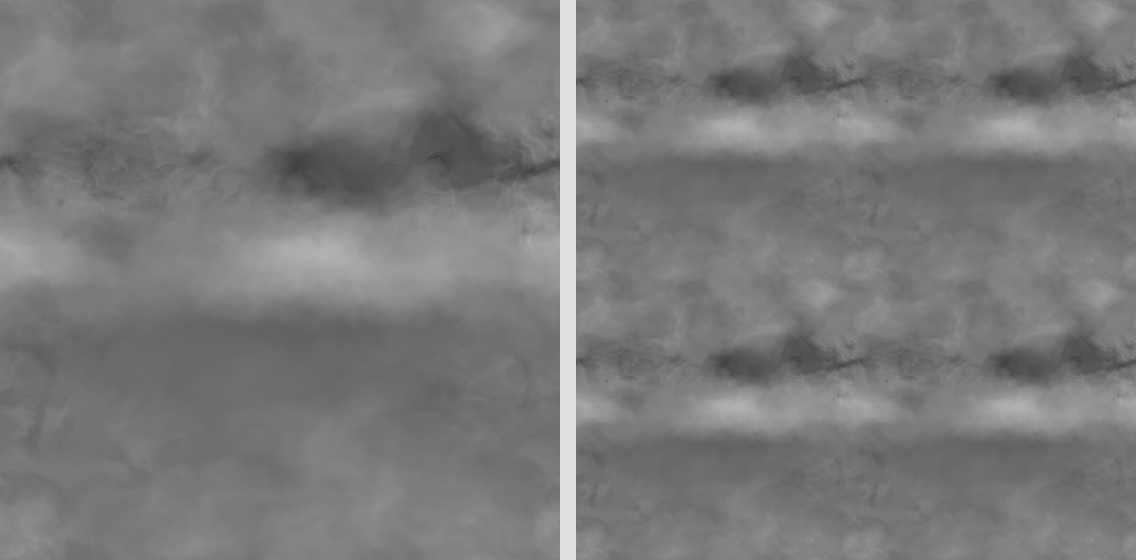
Left, the tile; right, the same tile 2 across and 2 down.
Write a Shadertoy shader that draws this texture.

```glsl
// Weathered grey plaster: soft light and dark stains over wrapped cloud noise,
// roughened in patches by fine mottling, thin wisps, specks and faint scratches.
// Every layer repeats a whole number of times, so the canvas tiles.

float hash(vec2 cell, float seed) {
    uvec3 q = uvec3(ivec3(vec3(cell, seed))) * uvec3(1597u, 7919u, 3571u);
    uint h = (q.x ^ (q.y * 31u) ^ (q.z * 977u)) * 747796405u + 289133u;
    h = ((h >> 15u) ^ h) * 277803737u;
    h = ((h >> 13u) ^ h) * 668265263u;
    return float((h >> 16u) ^ (h & 65535u)) / 65535.0;
}

// Gradient noise that wraps after "period" cells
float corner(vec2 cell, vec2 offset, vec2 period, float seed) {
    float angle = 6.2832 * hash(mod(cell, period), seed);
    return dot(vec2(cos(angle), sin(angle)), offset);
}

float noise(vec2 p, vec2 period, float seed) {
    p *= period;
    vec2 i = floor(p), f = p - i, e = vec2(1, 0);
    vec2 u = f * f * f * (f * (f * 6.0 - 15.0) + 10.0);
    return mix(mix(corner(i, f, period, seed), corner(i + e, f - e, period, seed), u.x),
               mix(corner(i + e.yx, f - e.yx, period, seed),
                   corner(i + 1.0, f - 1.0, period, seed), u.x), u.y);
}

float fbm(vec2 p, vec2 period, int octaves, float seed) {
    float sum = 0.0, gain = 1.0;
    for (int k = 0; k < octaves; k++) {
        sum += gain * noise(p, period, seed + float(k));
        period *= 2.0;
        gain *= 0.55;
    }
    return sum;
}

// Soft elliptical stain, wrapped around the canvas
float stain(vec2 p, vec2 center, vec2 radius) {
    vec2 d = (fract(p - center + 0.5) - 0.5) / radius;
    return exp(-dot(d, d));
}

// Short, nearly upright hairlines, one in some of the grid cells
float scratches(vec2 p) {
    vec2 grid = vec2(14, 10), cell = floor(p * grid);
    vec2 id = mod(cell, grid), q = fract(p * grid) - 0.5;
    float lean = (hash(id, 71.0) - 0.5) * 0.6;
    float x = q.x - lean * q.y - (hash(id, 72.0) - 0.5) * 0.4;
    float line = 1.0 - smoothstep(0.008, 0.04, abs(x));
    float ends = 1.0 - smoothstep(0.1, 0.4, abs(q.y));
    return line * ends * step(0.72, hash(id, 73.0)) * (hash(id, 74.0) - 0.35);
}

void mainImage(out vec4 fragColor, in vec2 fragCoord) {
    vec2 uv = fragCoord / iResolution.xy;

    // Ragged outlines for the stains
    vec2 warp = vec2(fbm(uv, vec2(5, 6), 5, 11.0), fbm(uv, vec2(5, 7), 5, 21.0));
    vec2 p = uv + warp * vec2(0.07, 0.045);

    // Light stains
    float tone = 0.461;
    tone += 0.13 * stain(p, vec2(0.60, 0.535), vec2(0.20, 0.055));
    tone += 0.13 * stain(p, vec2(0.02, 0.545), vec2(0.14, 0.045));
    tone += 0.05 * stain(p, vec2(0.50, 0.550), vec2(9.0, 0.08));
    tone += 0.07 * stain(p, vec2(0.90, 0.600), vec2(0.14, 0.05));
    tone += 0.15 * stain(p, vec2(0.86, 0.945), vec2(0.06, 0.05));
    tone += 0.08 * stain(p, vec2(0.10, 0.890), vec2(0.13, 0.06));
    tone += 0.06 * stain(p, vec2(0.62, 0.860), vec2(0.13, 0.10));
    tone += 0.07 * stain(p, vec2(0.38, 0.070), vec2(0.12, 0.07));
    tone += 0.06 * stain(p, vec2(0.05, 0.040), vec2(0.20, 0.06));

    // Dark stains
    tone -= 0.20 * stain(p, vec2(0.57, 0.700), vec2(0.12, 0.052));
    tone -= 0.13 * stain(p, vec2(0.79, 0.740), vec2(0.10, 0.05));
    tone -= 0.14 * stain(p, vec2(0.98, 0.695), vec2(0.11, 0.025));
    tone -= 0.10 * stain(p, vec2(0.07, 0.660), vec2(0.05, 0.04));
    tone -= 0.08 * stain(p, vec2(0.27, 0.690), vec2(0.09, 0.05));
    tone -= 0.07 * stain(p, vec2(0.20, 0.560), vec2(0.05, 0.06));
    tone -= 0.06 * stain(p, vec2(0.50, 0.415), vec2(0.28, 0.04));
    tone -= 0.03 * stain(p, vec2(0.50, 0.350), vec2(9.0, 0.10));

    // Broad clouds, calmer in the lower middle
    float calm = stain(uv, vec2(0.45, 0.36), vec2(0.5, 0.13));
    tone += mix(0.10, 0.035, calm) * fbm(p, vec2(4, 5), 4, 31.0);

    // Patchy fine mottling, strongest beside the left and right edges
    float edge = 0.5 + 0.5 * cos(6.2832 * uv.x);
    float upper = stain(uv, vec2(0.5, 0.70), vec2(9.0, 0.22));
    float patches = smoothstep(-0.25, 0.45, fbm(uv, vec2(5, 5), 3, 41.0));
    float rough = (0.12 + 0.55 * edge + 0.4 * upper) * (0.25 + patches) * (1.0 - 0.75 * calm);
    tone += 0.085 * rough * fbm(p, vec2(17, 20), 4, 51.0);

    // Pale wisps, dark specks and hairlines
    float ridge = 1.0 - abs(noise(p + warp * 0.03, vec2(19, 15), 61.0)) * 5.0;
    tone += 0.035 * rough * max(ridge, 0.0) * patches;
    float specks = smoothstep(0.30, 0.55, noise(p, vec2(56, 64), 65.0));
    tone -= 0.05 * rough * specks * smoothstep(0.0, 0.4, noise(uv, vec2(7, 8), 67.0));
    tone += 0.06 * scratches(uv + warp * 0.02) * min(rough, 1.0);

    fragColor = vec4(vec3(clamp(tone, 0.26, 0.78)), 1.0);
}
```
